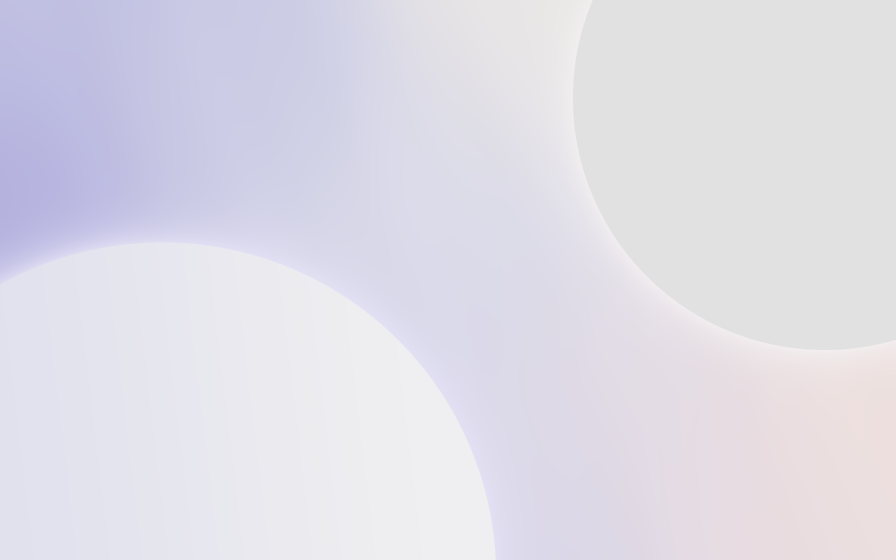
Give the GLSL for this background, as a Shadertoy shader.

```glsl
const vec2 PALE_CENTER = vec2(0.290, -0.029);
const float PALE_RADIUS = 0.596;
const vec3 PALE_LEFT = vec3(0.882, 0.882, 0.932);
const vec3 PALE_RIGHT = vec3(0.937, 0.935, 0.941);
const vec3 PALE_GLOW = vec3(0.895, 0.885, 0.960);
const float PALE_GLOW_WIDTH = 0.036;

const vec2 GREY_CENTER = vec2(1.473, 0.825);
const float GREY_RADIUS = 0.450;
const vec3 GREY_FILL = vec3(0.882);
const vec3 GREY_GLOW = vec3(0.955, 0.940, 0.945);
const float GREY_GLOW_WIDTH = 0.034;

const float GLOW_STRENGTH = 0.85;
const float BLEND_WIDTH = 0.23;
const float SHEEN = 0.0025;

// Colour anchors of the backdrop, from violet at left to peach at right
const int ANCHORS = 10;
const vec2 ANCHOR_POS[ANCHORS] = vec2[ANCHORS](
    vec2(0.00, 0.66), vec2(0.00, 1.00), vec2(0.42, 0.79), vec2(0.79, 0.62),
    vec2(1.00, 0.96), vec2(0.68, 0.42), vec2(0.94, 0.08), vec2(1.12, 0.31),
    vec2(1.33, 0.17), vec2(1.56, 0.29));
const vec3 ANCHOR_COLOR[ANCHORS] = vec3[ANCHORS](
    vec3(0.700, 0.692, 0.870), vec3(0.755, 0.755, 0.887),
    vec3(0.798, 0.798, 0.898), vec3(0.866, 0.866, 0.915),
    vec3(0.910, 0.900, 0.897), vec3(0.838, 0.836, 0.912),
    vec3(0.848, 0.838, 0.910), vec3(0.882, 0.862, 0.900),
    vec3(0.912, 0.862, 0.882), vec3(0.932, 0.880, 0.864));

// Smooth blend of all anchors by distance
vec3 backdrop(vec2 p) {
    vec3 sum = vec3(0.0);
    float total = 0.0;
    for (int i = 0; i < ANCHORS; i++) {
        vec2 offset = (p - ANCHOR_POS[i]) / BLEND_WIDTH;
        float weight = exp(-dot(offset, offset));
        sum += weight * ANCHOR_COLOR[i];
        total += weight;
    }
    return sum / total;
}

// Faint slanted bands of light
float sheen(vec2 p) {
    float across = p.x + 0.35 * p.y;
    return SHEEN * (sin(21.0 * across) + 0.5 * sin(47.0 * across + 1.3));
}

float circleDistance(vec2 p, vec2 center, float radius) {
    return length(p - center) - radius;
}

float glow(float dist, float width) {
    return GLOW_STRENGTH * exp(-max(dist, 0.0) / width);
}

float coverage(float dist, float pixel) {
    return 1.0 - smoothstep(-pixel, pixel, dist);
}

void mainImage(out vec4 fragColor, in vec2 fragCoord) {
    vec2 p = fragCoord / iResolution.y;
    float pixel = 0.75 / iResolution.y;
    float pale = circleDistance(p, PALE_CENTER, PALE_RADIUS);
    float grey = circleDistance(p, GREY_CENTER, GREY_RADIUS);

    // Backdrop and halos
    vec3 color = backdrop(p) + sheen(p);
    color = mix(color, PALE_GLOW, glow(pale, PALE_GLOW_WIDTH));
    color = mix(color, GREY_GLOW, glow(grey, GREY_GLOW_WIDTH));

    // Discs
    float across = smoothstep(-0.05, 0.85, p.x + 0.12 * p.y);
    vec3 paleFill = mix(PALE_LEFT, PALE_RIGHT, across);
    color = mix(color, paleFill, coverage(pale, pixel));
    color = mix(color, GREY_FILL, coverage(grey, pixel));

    fragColor = vec4(color, 1.0);
}
```
